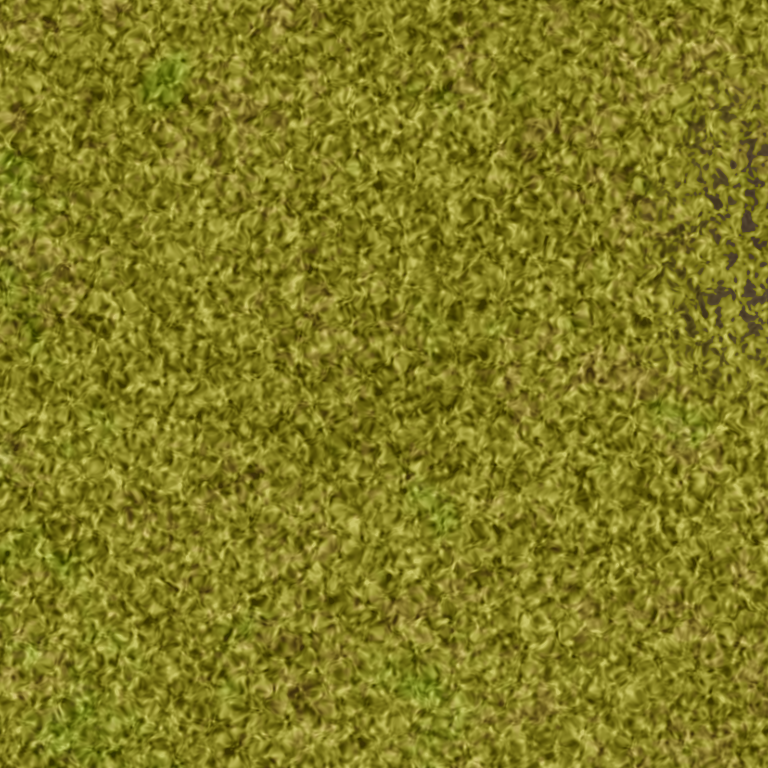
Write a WebGL 2 fragment shader that draws this texture.

```glsl
#version 300 es
precision highp float;

uniform vec2 u_resolution;
out vec4 fragColor;

float hash(vec2 p) {
    return fract(sin(dot(p, vec2(127.1, 311.7))) * 43758.5453);
}

// Value noise centred on zero, from -0.5 to 0.5
float noise(vec2 p) {
    vec2 cell = floor(p);
    vec2 f = fract(p);
    f = f * f * (3.0 - 2.0 * f);
    float low = mix(hash(cell), hash(cell + vec2(1.0, 0.0)), f.x);
    float high = mix(hash(cell + vec2(0.0, 1.0)), hash(cell + vec2(1.0, 1.0)), f.x);
    return mix(low, high, f.y) - 0.5;
}

vec2 rotate(vec2 p, float angle) {
    float c = cos(angle);
    float s = sin(angle);
    return vec2(c * p.x - s * p.y, s * p.x + c * p.y);
}

// Broad patches: octaves of decreasing strength
float patches(vec2 p) {
    float sum = 0.0;
    float strength = 1.0;
    for (int i = 0; i < 4; i++) {
        sum += strength * noise(p);
        p = rotate(p, 0.9) * 2.1 + 17.3;
        strength *= 0.6;
    }
    return sum;
}

// Short tufts leaning in mixed directions, with unit spread
float tufts(vec2 uv) {
    vec2 bend = vec2(noise(uv * 60.0), noise(uv * 60.0 + 41.0));
    vec2 p = uv + 0.008 * bend;
    float grain = 3.3 * noise(rotate(p, 0.4) * vec2(170.0, 115.0));
    grain += 2.6 * noise(rotate(p, -0.6) * vec2(165.0, 120.0) + 53.0);
    grain += 1.8 * noise(rotate(p, 1.1) * vec2(250.0, 230.0) + 91.0);
    return grain;
}

void main() {
    vec2 uv = gl_FragCoord.xy / min(u_resolution.x, u_resolution.y);
    float grain = tufts(uv);
    float tone = grain + 0.45 * patches(uv * 7.0 + 5.0);

    // Sparse dark gaps gathered in small clumps
    float clump = smoothstep(0.45, 0.85, patches(uv * 24.0 + 31.0));
    tone -= 1.3 * clump * smoothstep(0.8, -0.6, grain);
    tone = clamp(tone, -2.6, 2.6);

    // Olive ramp from shaded roots to pale tips
    vec3 color = vec3(0.508, 0.487, 0.115) + tone * vec3(0.108, 0.108, 0.078);
    color.b += 0.012 * tone * tone;

    // Dry straw and fresh green tints
    float dry = patches(uv * 10.0 + 73.0) + 1.3 * noise(uv * 95.0 + 11.0);
    color += vec3(0.025, -0.012, 0.05) * smoothstep(0.1, 0.8, dry);
    float fresh = smoothstep(0.2, 0.9, patches(uv * 9.0 + 113.0));
    color += vec3(-0.06, 0.015, -0.02) * fresh;

    // Mauve flecks thinning out from the right side
    float side = smoothstep(0.82, 1.0, uv.x + 0.08 * patches(uv * 12.0));
    side *= smoothstep(0.26, 0.08, abs(uv.y - 0.7));
    float fleck = smoothstep(-0.5, -1.1, grain + 0.8 * noise(uv * 45.0 + 7.0));
    color = mix(color, vec3(0.35, 0.29, 0.25) + 0.03 * tone, 0.85 * side * fleck);

    fragColor = vec4(clamp(color, 0.0, 1.0), 1.0);
}
```
